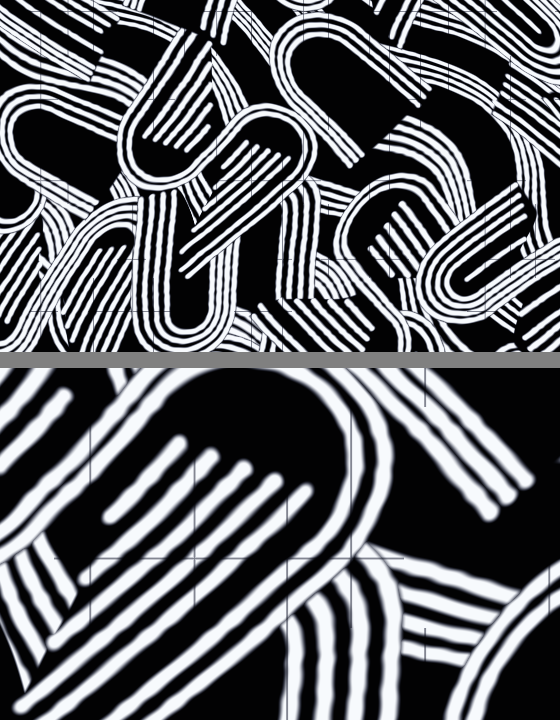
Top, the full canvas; bottom, a detail of the centre.
Write a Shadertoy shader that draws this pattern.

```glsl
// Hand-painted white line bundles on black: long hooks and S-bends of parallel
// lanes that pinch and fan out, scattered on a jittered grid over wavy streams.
// An S-bend is one arch with two legs joined to its own half-turn copy.

const vec3 BLACK = vec3(0.008, 0.008, 0.010);
const vec3 WHITE = vec3(0.970, 0.980, 0.992);
const float TIGHT = 0.0205;      // lane distance where a bundle pinches
const float WIDE = 0.0300;       // lane distance where it fans out
const float HALF_LINE = 0.0075;  // half the width of a stroke
const float CELL = 0.42;         // scatter grid size

float hash(vec2 p) {
    vec3 v = fract(vec3(p.xyx) * vec3(0.1031, 0.1030, 0.0973));
    v += dot(v, v.yzx + 33.33);
    return fract((v.x + v.y) * v.z);
}

float hashRange(vec2 id, float seed, float low, float high) {
    return mix(low, high, hash(id + seed));
}

vec2 rotate(vec2 p, float a) {
    float c = cos(a), s = sin(a);
    return vec2(c * p.x - s * p.y, s * p.x + c * p.y);
}

// Slow bends plus a small tremble of the hand.
vec2 wobble(vec2 p) {
    vec2 sweep = 0.045 * sin(p.yx * vec2(3.7, 4.1) + vec2(2.6, 0.4));
    vec2 bend = 0.024 * sin(p.yx * vec2(7.1, 6.3) + vec2(0.6, 2.1));
    vec2 tremble = 0.0008 * sin(p.yx * vec2(47.0, 41.0) + 2.0 * sin(p * 23.0));
    return p + sweep + bend + tremble;
}

// Soft-edged stroke coverage at distance d from its centre line.
float stroke(float d, float pixel) {
    float soft = max(0.0033, 0.7 * pixel);
    return 1.0 - smoothstep(HALF_LINE - soft, HALF_LINE + soft, d);
}

// Arch opening downwards. Returns (distance to a line, distance to the body).
vec2 arch(vec2 q, float inner, float lanes, vec2 legs, float core) {
    float drop = max(-q.y, 0.0);
    float radial = q.y > 0.0 ? length(q) : abs(q.x);
    float freeSide = step(0.0, q.x);

    // Lanes run tight on the left leg and fan out towards the free right end.
    float along = 0.12 * atan(q.x, max(q.y, 0.0001)) + drop * freeSide;
    float pitch = mix(TIGHT, WIDE, smoothstep(-0.17, 0.24, along));
    float lane = clamp(round((radial - inner) / pitch), 0.0, lanes - 1.0);
    float stagger = 0.013 * (lane - lanes + 1.0) * sin(inner * 150.0) * freeSide;
    float leg = mix(legs.x, legs.y, freeSide) + stagger;
    float line = length(vec2(radial - inner - lane * pitch, max(drop - leg, 0.0)));

    // Short straight bundle nested inside the arch.
    float reach = mix(legs.x, legs.y, smoothstep(-inner, inner, q.x));
    float most = min(floor((inner - 0.034) / WIDE), 2.0);
    float rung = clamp(round(q.x / WIDE), -most, most);
    float low = -mix(legs.x, legs.y, 0.5 + 0.2 * rung);
    float over = max(max(q.y - 0.012 * rung, low - q.y), 0.0);
    float nested = length(vec2(q.x - rung * WIDE, over));
    line = min(line, mix(1.0, nested, core));

    float body = max(radial - inner - (lanes - 1.0) * pitch, drop - reach);
    return vec2(line, body);
}

// Rising or falling diagonals, with a few upright shapes.
float slantAngle(float pick) {
    return pick < 0.36 ? 0.60 : (pick < 0.86 ? -0.88 : -0.05);
}

// One hook or S-bend, its proportions drawn from the cell's hash values.
vec2 hookShape(vec2 q, vec2 id) {
    float inner = hashRange(id, 11.3, 0.045, 0.115);
    float lanes = 2.0 + floor(3.3 * hash(id + 23.7));
    vec2 legs = vec2(hashRange(id, 31.1, 0.08, 0.18), hashRange(id, 47.9, 0.20, 0.38));
    float core = step(0.3, hash(id + 59.2));
    float flip = 3.14159 * step(0.5, hash(id + 71.8));
    float jitter = hashRange(id, 83.6, -0.25, 0.25);
    q = rotate(q, slantAngle(hash(id + 67.4)) + flip + jitter);

    if (hash(id + 97.5) < 0.35) {
        return arch(q - vec2(0.0, 0.5 * legs.y), inner, lanes, legs.yy, core);
    }
    vec2 offset = vec2(inner + 0.5 * (lanes - 1.0) * TIGHT, legs.x);
    vec2 upper = arch(q - offset, inner, lanes, legs, core);
    vec2 lower = arch(-q - offset, inner, lanes, legs, core);
    return min(upper, lower);
}

// Long bundles of four lanes following layered sines, pinching on the way.
float streamLines(vec2 p) {
    float flow = 0.70 * p.x + 0.71 * p.y + 0.06 * sin(6.0 * p.x - 5.0 * p.y)
               + 0.02 * sin(11.0 * p.y + 3.0 * p.x);
    float across = mod(flow, 0.21) - 0.10;
    float pitch = mix(TIGHT, WIDE, 0.5 + 0.5 * sin(6.0 * (p.x - p.y)));
    float lane = clamp(round(across / pitch), -2.0, 1.0);
    return abs(across - lane * pitch);
}

// Thin broken joints of the wall panels.
float seams(vec2 p, float pixel) {
    vec2 size = vec2(0.083, 0.21);
    vec2 slot = floor(p / size);
    vec2 shift = vec2(hash(slot.xx + 5.0), hash(slot.yy + 9.0)) * 0.6 + 0.2;
    vec2 d = abs(fract(p / size) - shift) * size;
    vec2 joint = 1.0 - smoothstep(vec2(0.0003), vec2(0.001 + 0.5 * pixel), d);
    return step(0.5, hash(slot + 3.0)) * max(joint.x, joint.y);
}

void mainImage(out vec4 fragColor, in vec2 fragCoord) {
    float pixel = 1.0 / iResolution.y;
    vec2 p = fragCoord * pixel;
    vec2 w = wobble(p);
    float rough = 0.0007 * sin(w.x * 130.0 + 3.0 * sin(w.y * 90.0));

    // Paint back to front: every shape clears its own ground first.
    float ink = stroke(streamLines(w) + rough, pixel);
    for (float j = -1.0; j < 4.0; j++) {
        for (float i = -1.0; i < 5.0; i++) {
            vec2 id = vec2(i, j) + 7.0;
            vec2 jitter = 0.4 * vec2(hash(id), hash(id + 17.0)) + 0.3;
            vec2 shape = hookShape(w - (vec2(i, j) + jitter) * CELL, id);
            ink *= smoothstep(0.004, 0.012, shape.y);
            ink = max(ink, stroke(shape.x + rough, pixel));
        }
    }

    ink *= 1.0 - 0.45 * seams(p, pixel);
    vec3 tint = pow(vec3(ink), vec3(1.08, 1.05, 0.93));
    fragColor = vec4(mix(BLACK, WHITE, tint), 1.0);
}
```
